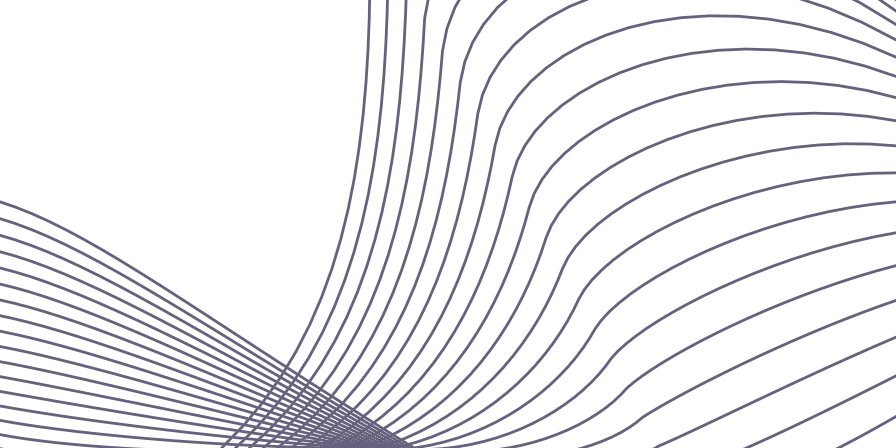
Give the GLSL for this background, as a Shadertoy shader.

```glsl
// Two fans of thin violet-grey curves that weave together on white.

const vec2 GRID = vec2(768.0, 384.0);   // design grid, y pointing down
const vec3 PAPER = vec3(1.0);
const vec3 INK = vec3(0.40, 0.38, 0.49);
const float HALF_WIDTH = 1.2;
const float FAR = 1e4;
const int STEPS = 18;
const int RIGHT_LINES = 20;
const int LEFT_LINES = 17;

float segmentDistance(vec2 p, vec2 a, vec2 b) {
    vec2 pa = p - a, ba = b - a;
    float h = clamp(dot(pa, ba) / max(dot(ba, ba), 1e-6), 0.0, 1.0);
    return length(pa - ba * h);
}

vec2 bezier(vec2 a, vec2 b, vec2 c, vec2 d, float t) {
    float s = 1.0 - t;
    return s * s * s * a + 3.0 * s * s * t * b + 3.0 * s * t * t * c + t * t * t * d;
}

// Distance to a cubic curve, skipped when p is outside its control box.
float curveDistance(vec2 p, vec2 a, vec2 b, vec2 c, vec2 d, float margin) {
    vec2 low = min(min(a, b), min(c, d)) - margin;
    vec2 high = max(max(a, b), max(c, d)) + margin;
    if (any(lessThan(p, low)) || any(greaterThan(p, high))) return FAR;
    float nearest = FAR;
    vec2 previous = a;
    for (int i = 1; i <= STEPS; i++) {
        vec2 next = bezier(a, b, c, d, float(i) / float(STEPS));
        nearest = min(nearest, segmentDistance(p, previous, next));
        previous = next;
    }
    return nearest;
}

// Right fan: a falling stem and an arching branch share one joint.
float rightLine(vec2 p, float k, float margin) {
    float d = k - 7.0;
    vec2 joint = vec2(317.0 + 15.9 * k - 0.08 * k * k, -68.0 + 28.2 * k - 0.1 * k * k);
    float stem = curveDistance(p, joint,
        vec2(319.0 + 12.57 * k, 100.0 + 17.86 * k),
        vec2(308.0 + 8.7 * k, 272.0 + 8.2 * k),
        vec2(190.0 + 11.8 * k, 384.0 + 0.1 * k), margin);
    float branch = curveDistance(p, joint,
        vec2(441.0 + 15.86 * d, 35.0 + 35.75 * d - 0.25 * d * d),
        vec2(600.0 + 8.57 * d, -30.0 + 35.4 * d),
        vec2(GRID.x, 49.0 + 15.67 * d + 0.833 * d * d), margin);
    return min(stem, branch);
}

// Left fan: slopes that flatten and gather along the bottom edge.
float leftLine(vec2 p, float k, float margin) {
    return curveDistance(p,
        vec2(0.0, 173.0 + 14.5 * k - 0.08 * k * k),
        vec2(80.0 - 1.4 * k, 198.0 + 12.4 * k),
        vec2(170.0 + k, 270.0 + 8.1 * k),
        vec2(355.0 - 4.0 * k, 384.0), margin);
}

void mainImage(out vec4 fragColor, in vec2 fragCoord) {
    float unit = GRID.y / iResolution.y;
    vec2 p = vec2(fragCoord.x * unit, GRID.y - fragCoord.y * unit);
    float margin = HALF_WIDTH + unit;

    float nearest = FAR;
    for (int i = 0; i < RIGHT_LINES; i++)
        nearest = min(nearest, rightLine(p, float(i), margin));
    for (int i = 0; i < LEFT_LINES; i++)
        nearest = min(nearest, leftLine(p, float(i), margin));

    // Soft edge one output pixel wide
    float ink = clamp((HALF_WIDTH - nearest) / unit + 0.5, 0.0, 1.0);
    fragColor = vec4(mix(PAPER, INK, ink), 1.0);
}
```
